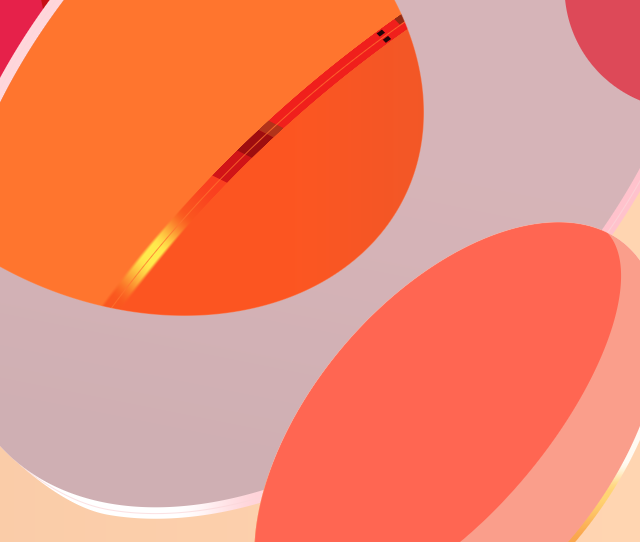
Write a WebGL 2 fragment shader that draws this background.

```glsl
#version 300 es
precision highp float;
// Overlapping tilted discs in orange, coral and mauve with glossy rims on peach.
// Each disc is an approximate ellipse distance, layered back to front with
// antialiased coverage; a glowing arc ribbon is coloured along its length.
uniform vec2 u_resolution;
out vec4 fragColor;

float ellipse(vec2 p, vec2 radii, float angle) {
    float c = cos(angle), s = sin(angle);
    vec2 q = vec2(c * p.x + s * p.y, c * p.y - s * p.x) / radii;
    float k = length(q);
    return k * (k - 1.0) / max(length(q / radii), 1e-4);
}

// Coverage of a shape, one pixel soft at its edge
float cover(float d) {
    return clamp(0.5 - d * u_resolution.y, 0.0, 1.0);
}

float between(float a, float b, float x) {
    return cover(a - x) * cover(x - b);
}

// Ribbon colour at distance t from its lower end; side is the offset across it
vec3 ribbonColor(float t, float side) {
    vec3 col = mix(vec3(0.98, 0.34, 0.12), vec3(1.0, 0.92, 0.3),
                   smoothstep(0.01, 0.11, t) * (1.0 - smoothstep(0.13, 0.22, t)));
    col = mix(col, vec3(0.98, 0.25, 0.12), smoothstep(0.2, 0.29, t));
    float shifted = t + side * 0.35;
    col = mix(col, vec3(0.82, 0.08, 0.09), cover(0.305 - shifted));
    col = mix(col, vec3(0.62, 0.05, 0.06), between(0.37, 0.425, shifted));
    col = mix(col, vec3(0.7, 0.2, 0.1), between(0.425, 0.45, shifted));
    col = mix(col, vec3(0.94, 0.12, 0.11), cover(0.45 - shifted));
    col = mix(col, vec3(0.13, 0.02, 0.03),
              between(0.7, 0.712, t) * between(0.004, 0.012, abs(side)));
    return mix(col, vec3(0.58, 0.17, 0.08), cover(0.742 - t) * cover(-side));
}

void main() {
    vec2 p = gl_FragCoord.xy / u_resolution.y;

    // Peach ground with a crimson corner
    vec3 col = mix(vec3(0.98, 0.8, 0.66), vec3(1.0, 0.83, 0.69), p.x);
    vec3 crimson = mix(vec3(0.9, 0.13, 0.29), vec3(0.78, 0.06, 0.08),
                       cover(0.076 - p.x + (1.0 - p.y) * 0.2));
    col = mix(col, crimson, cover(0.5 - p.y) * cover(p.x - 0.3));

    // Large mauve disc and its pale rim, tapered at the lower left
    float mauve = ellipse(p - vec2(0.599, 0.767), vec2(0.841, 0.518), 0.8);
    float low = 1.0 - smoothstep(0.3, 0.4, p.y);
    float rimWidth = mix(0.021, 0.021 * smoothstep(0.02, 0.2, p.x), low);
    vec3 pink = mix(vec3(1.0, 0.84, 0.86), vec3(1.0, 0.76, 0.8), smoothstep(0.3, 1.0, p.x));
    float shine = low * (1.0 - smoothstep(0.32, 0.48, p.x));
    vec3 rim = mix(pink, vec3(1.0), shine);
    rim = mix(rim, vec3(0.98, 0.84, 0.85), 0.7 * cover(abs(mauve - rimWidth * 0.55) - 0.001));
    col = mix(col, rim, cover(mauve - rimWidth));
    vec3 mauveColor = mix(vec3(0.81, 0.685, 0.7), vec3(0.84, 0.705, 0.72),
                          smoothstep(0.1, 0.9, p.y + 0.2 * p.x));
    col = mix(col, mauveColor, cover(mauve));

    // Rose disc at the upper right
    col = mix(col, vec3(0.865, 0.285, 0.345), cover(length(p - vec2(1.267, 1.023)) - 0.2255));

    // Orange disc split by a long arc
    float orange = ellipse(p - vec2(0.23, 0.8865), vec2(0.574, 0.4423), -0.443);
    float side = length(p - vec2(2.085, -0.954)) - 2.336;
    float along = dot(p - vec2(0.207, 0.436), vec2(0.717, 0.697));
    vec3 lower = mix(vec3(0.99, 0.335, 0.13), vec3(0.95, 0.34, 0.15),
                     smoothstep(0.5, 0.8, p.x));
    vec3 disc = mix(lower, vec3(1.0, 0.46, 0.18), cover(-side));
    vec3 ribbon = ribbonColor(along, side);
    ribbon = mix(ribbon, vec3(1.0, 0.45, 0.18), 0.8 * cover(abs(side + 0.001) - 0.0009));
    float ribbonEdge = mix(0.004, 0.0006, smoothstep(0.1, 0.3, along));
    disc = mix(disc, ribbon, 1.0 - smoothstep(0.0145 - ribbonEdge, 0.0145 + ribbonEdge, abs(side)));
    disc = mix(disc, vec3(0.95, 0.6, 0.48), 0.5 * cover(abs(orange) - 0.001));
    col = mix(col, disc, cover(orange) * cover(mauve));

    // Front coral disc: golden rim, translucent crescent, solid body
    float coral = ellipse(p - vec2(0.8436, 0.184), vec2(0.479, 0.275), 0.867);
    vec3 gold = mix(vec3(0.98, 0.65, 0.3), vec3(1.0, 0.83, 0.45), smoothstep(0.0, 0.09, p.y));
    gold = mix(gold, vec3(1.0, 0.98, 0.95), smoothstep(0.09, 0.15, p.y));
    float goldWidth = 0.01 * cover(1.0 - p.x) * (1.0 - smoothstep(0.2, 0.35, p.y));
    col = mix(col, gold, cover(coral - goldWidth));
    vec2 bodyPoint = p - vec2(0.839, 0.2439);
    float body = ellipse(bodyPoint, vec2(0.432, 0.179), 0.884);
    float axis = dot(bodyPoint, vec2(0.773, -0.634));
    vec3 front = mix(vec3(0.98, 0.62, 0.545), vec3(1.0, 0.4, 0.32), cover(min(body, axis)));
    front = mix(front, vec3(0.98, 0.62, 0.56), 0.4 * cover(abs(coral) - 0.001));
    col = mix(col, front, cover(coral));

    fragColor = vec4(col, 1.0);
}
```
